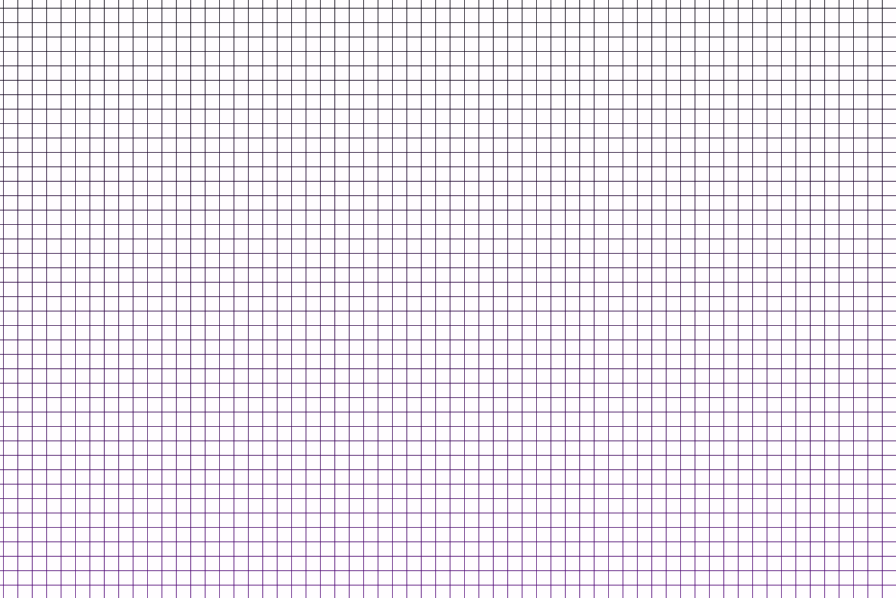
Give the GLSL for this pattern, as a Shadertoy shader.

```glsl
const float COLUMNS = 62.19;                    // cells across the canvas
const float ROWS = 41.46;                       // cells down the canvas
const vec2 FIRST_LINE = vec2(0.238, 0.567);     // first lines from left and top, in cells
const float LINE_WIDTH = 0.051;                 // in cells
const float FILTER_PIXELS = 1.2;                // width of the smoothing filter
const vec3 PAPER = vec3(1.0, 0.994, 1.0);
const vec3 INK_TOP = vec3(0.04, 0.02, 0.07);
const vec3 INK_BOTTOM = vec3(0.33, 0.04, 0.48);

// Share of a box filter covered by the nearest line, per axis
vec2 lineCoverage(vec2 cell, vec2 filterWidth) {
    vec2 offset = abs(fract(cell - FIRST_LINE + 0.5) - 0.5);
    vec2 halfFilter = 0.5 * filterWidth;
    vec2 halfLine = vec2(0.5 * LINE_WIDTH);
    vec2 overlap = min(offset + halfFilter, halfLine) - max(offset - halfFilter, -halfLine);
    return clamp(overlap / filterWidth, 0.0, 1.0);
}

void mainImage(out vec4 fragColor, in vec2 fragCoord) {
    vec2 uv = fragCoord / iResolution.xy;
    vec2 gridSize = vec2(COLUMNS, ROWS);

    // Cells count rightward and downward from the top left corner
    vec2 cell = vec2(uv.x, 1.0 - uv.y) * gridSize;
    vec2 filterWidth = FILTER_PIXELS * gridSize / iResolution.xy;
    vec2 coverage = lineCoverage(cell, filterWidth);

    // Union of both line directions
    float inkAmount = 1.0 - (1.0 - coverage.x) * (1.0 - coverage.y);

    // Ink fades from near black at the top to violet at the bottom
    vec3 ink = mix(INK_BOTTOM, INK_TOP, uv.y);
    fragColor = vec4(mix(PAPER, ink, inkAmount), 1.0);
}
```
